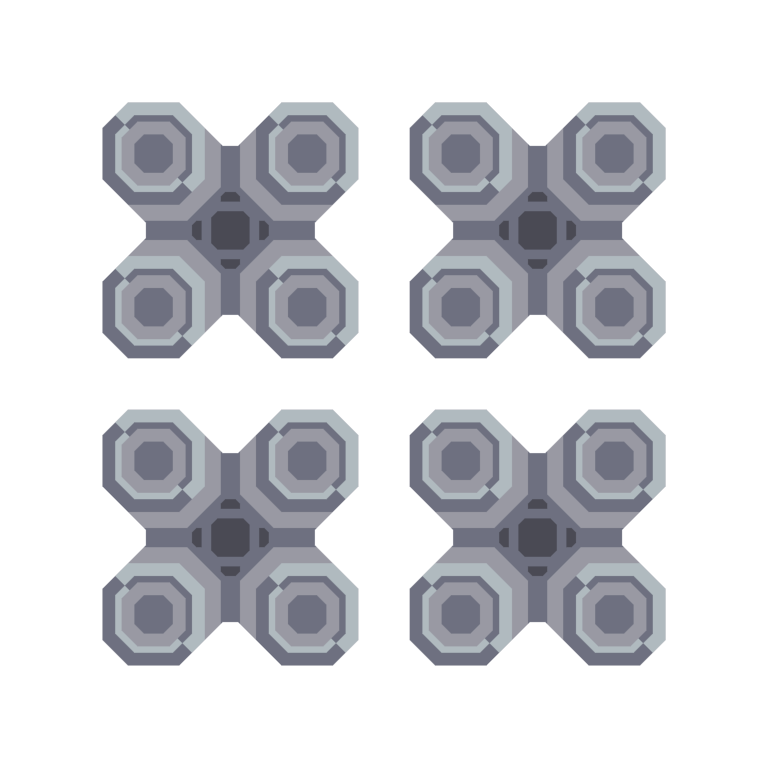
Give the GLSL for this pattern, as a three.js fragment shader.

```glsl
// Two by two grid of grey four-rotor emblems made of bevelled octagons on white.
varying vec2 vUv;

// Lengths are in grid units: the canvas is UNITS wide.
const float UNITS = 60.0;
const float PERIOD = 24.0;
const float REPEATS = 2.0;
const float FIRST_CENTER = 18.0;
const float EDGE = 0.06;          // half width of the smoothed edges

const float ROTOR_OFFSET = 6.0;   // rotor centre from emblem centre, per axis
const float COLLAR_R = 5.25;
const float RIM_R = 4.0;
const float GROOVE_R = 3.0;
const float DISC_R = 2.5;
const float HUB_R = 1.5;
const float ARM_REACH = 6.6;
const float CORE_R = 1.5;
const float CORE_DIAGONAL = 2.5;
const vec2 TAB_SPAN = vec2(2.25, 3.0);
const float TAB_HALF_WIDTH = 0.75;
const float TAB_DIAGONAL = 3.4;

const vec3 PAPER = vec3(1.0);
const vec3 LIGHT = vec3(0.69, 0.73, 0.75);
const vec3 MID = vec3(0.60, 0.60, 0.64);
const vec3 SHADE = vec3(0.43, 0.44, 0.50);
const vec3 DEEP = vec3(0.29, 0.29, 0.33);

// Coverage of the region where d is negative.
float fill(float d) {
  return 1.0 - smoothstep(-EDGE, EDGE, d);
}

// Radius of the octagon through p, with corners cut at half the side.
float octagonRadius(vec2 p) {
  vec2 a = abs(p);
  return max(max(a.x, a.y), (a.x + a.y) / 1.5);
}

// Four rotors joined along the diagonals, with short arms filling the notches.
float bodyDistance(float major, float minor) {
  float rotors = max(major - ROTOR_OFFSET - RIM_R,
                     (major + minor - 3.0 * ROTOR_OFFSET) * 0.7071);
  rotors = max(rotors, (major - minor - ROTOR_OFFSET) * 0.7071);
  return min(rotors, major - ARM_REACH);
}

// Collar, bevelled rim, reversed groove, disc and hub.
vec3 paintRotor(vec3 color, vec2 p) {
  float r = octagonRadius(p);
  float lit = 1.0 - fill((p.x + p.y) * 0.7071);
  color = mix(color, MID, fill(r - COLLAR_R));
  color = mix(color, mix(SHADE, LIGHT, lit), fill(r - RIM_R));
  color = mix(color, mix(LIGHT, SHADE, lit), fill(r - GROOVE_R));
  color = mix(color, MID, fill(r - DISC_R));
  return mix(color, SHADE, fill(r - HUB_R));
}

// Central block and the four tabs around it.
float centerDistance(float major, float minor) {
  float core = max(major - CORE_R, (major + minor - CORE_DIAGONAL) * 0.7071);
  float tab = max(TAB_SPAN.x - major, major - TAB_SPAN.y);
  tab = max(tab, minor - TAB_HALF_WIDTH);
  tab = max(tab, (major + minor - TAB_DIAGONAL) * 0.7071);
  return min(core, tab);
}

void main() {
  // Nearest emblem, limited to the grid
  vec2 p = vUv * UNITS - FIRST_CENTER;
  vec2 cell = clamp(floor(p / PERIOD + 0.5), 0.0, REPEATS - 1.0);
  p -= cell * PERIOD;

  // Fold the axes for the symmetric parts
  vec2 a = abs(p);
  float major = max(a.x, a.y);
  float minor = min(a.x, a.y);

  // Rotors are shifted, not mirrored, so all share one light direction
  vec3 color = paintRotor(SHADE, p - ROTOR_OFFSET * sign(p));
  color = mix(color, DEEP, fill(centerDistance(major, minor)));
  color = mix(PAPER, color, fill(bodyDistance(major, minor)));
  gl_FragColor = vec4(color, 1.0);
}
```
